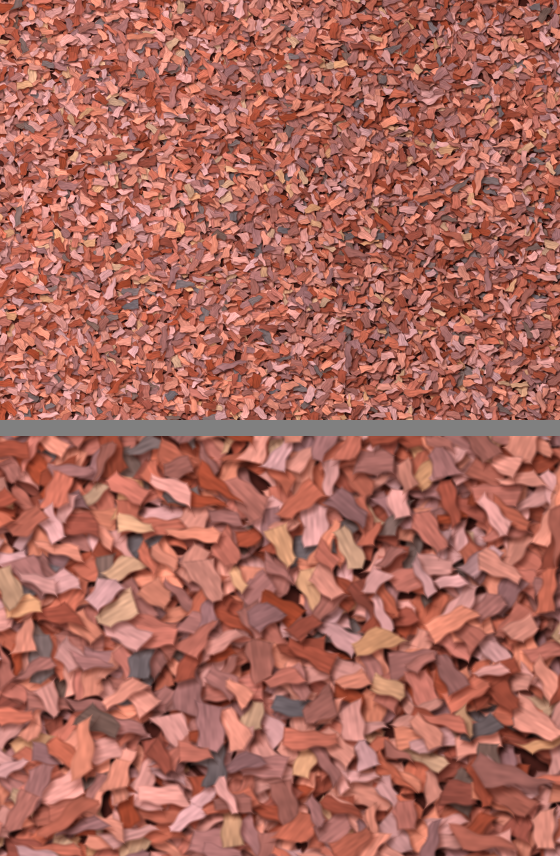
Top, the full canvas; bottom, a detail of the centre.
Reproduce this texture procedurally as a WebGL 2 fragment shader.

```glsl
#version 300 es
precision highp float;
// Bed of red bark chips: stacked jittered grids of irregular polygons,
// painted from bottom to top. Each chip has its own dye, wood grain and tilt,
// and throws a soft shadow on the chips below it.

uniform vec2 u_resolution;
out vec4 fragColor;

const int LAYERS = 9;               // the last layer holds sparse large chips
const float CELL_BOTTOM = 0.037;    // grid sizes, in canvas heights
const float CELL_TOP = 0.029;
const float CELL_LARGE = 0.046;
const float PRESENCE = 0.78;
const float PRESENCE_LARGE = 0.10;
const float FORESHORTEN = 1.12;
const float EDGE_SOFTNESS = 0.0017;
const float LAYER_TURN = 2.4;
const vec2 SHADOW_OFFSET = vec2(-0.07, 0.13);
const vec3 SHADOW_TINT = vec3(0.54, 0.44, 0.41);

const vec3 SOIL = vec3(0.27, 0.12, 0.10);
const vec3 RUST = vec3(0.62, 0.30, 0.23);
const vec3 MAUVE = vec3(0.65, 0.42, 0.40);
const vec3 TERRACOTTA = vec3(0.77, 0.43, 0.36);
const vec3 SALMON = vec3(0.89, 0.56, 0.48);
const vec3 PINK = vec3(0.87, 0.61, 0.59);
const vec3 TAN = vec3(0.84, 0.62, 0.49);
const vec3 GREY = vec3(0.48, 0.39, 0.38);

// Four random values in 0..1 from integer coordinates
vec4 hash4(ivec4 key) {
    uvec4 v = uvec4(key) * 1664525u + 1013904223u;
    v += v.yzxy * v.wxyz;
    v ^= v >> 16u;
    v += v.yzxy * v.wxyz;
    return vec4(v >> 8u) / 16777216.0;
}

float valueNoise(vec2 p, int seed) {
    ivec2 i = ivec2(floor(p));
    vec2 f = fract(p);
    f = f * f * (3.0 - 2.0 * f);
    float a = hash4(ivec4(i, seed, 7)).x;
    float b = hash4(ivec4(i + ivec2(1, 0), seed, 7)).x;
    float c = hash4(ivec4(i + ivec2(0, 1), seed, 7)).x;
    float d = hash4(ivec4(i + ivec2(1, 1), seed, 7)).x;
    return mix(mix(a, b, f.x), mix(c, d, f.x), f.y);
}

mat2 rotation(float angle) {
    float c = cos(angle), s = sin(angle);
    return mat2(c, s, -s, c);
}

// Tapered slab with two broken corners; q.x runs along the grain
float chipDistance(vec2 q, vec2 halfSize, vec4 shape) {
    float wobble = 0.035 * sin(q.x * 9.0 + shape.x * 40.0);
    float sides = abs(q.y + wobble) - halfSize.y + (shape.x - 0.5) * 0.5 * q.x;
    float ends = abs(q.x + (shape.y - 0.5) * q.y) - halfSize.x;
    float reach = halfSize.x * 0.62 + halfSize.y * 0.35;
    float cutA = dot(q, normalize(vec2(1.0, 0.5 + shape.z))) - reach;
    float cutB = dot(q, normalize(vec2(-1.0, 1.6 * shape.w - 0.8))) - reach;
    return max(max(sides, ends), max(cutA, cutB));
}

vec3 chipDye(float pick, vec4 tone) {
    vec3 dye = GREY;
    if (pick < 0.96) dye = TAN;
    if (pick < 0.92) dye = PINK;
    if (pick < 0.74) dye = SALMON;
    if (pick < 0.55) dye = TERRACOTTA;
    if (pick < 0.32) dye = MAUVE;
    if (pick < 0.15) dye = RUST;
    dye *= 0.90 + 0.20 * tone.x;
    return dye + (tone.y - 0.5) * vec3(0.03, -0.04, -0.09);
}

void main() {
    vec2 uv = gl_FragCoord.xy / u_resolution;
    vec2 ground = gl_FragCoord.xy / u_resolution.y * vec2(1.0, FORESHORTEN);
    float blur = max(EDGE_SOFTNESS, 0.8 / u_resolution.y);

    // Broad light: pale on the left, deeper shadows to the right
    float clouding = valueNoise(ground * 3.5, 90) - 0.5;
    float dim = smoothstep(0.1, 0.8, uv.x) + 0.4 * clouding;
    float shadowStrength = 0.62 + 0.22 * dim;

    vec3 color = SOIL;
    for (int layer = 0; layer < LAYERS; layer++) {
        bool isLarge = layer == LAYERS - 1;
        float cell = isLarge ? CELL_LARGE
                             : mix(CELL_BOTTOM, CELL_TOP, float(layer) / float(LAYERS - 2));
        float presence = isLarge ? PRESENCE_LARGE : PRESENCE;
        mat2 gridTurn = rotation(float(layer) * LAYER_TURN);
        vec2 p = gridTurn * ground / cell + float(layer) * 3.7;
        vec2 shadowShift = gridTurn * SHADOW_OFFSET;
        ivec2 home = ivec2(floor(p));

        for (int k = 0; k < 9; k++) {
            ivec2 id = home + ivec2(k % 3, k / 3) - 1;
            vec4 place = hash4(ivec4(id, layer, 1));
            if (place.w > presence) continue;
            vec4 shape = hash4(ivec4(id, layer, 2));
            vec4 tone = hash4(ivec4(id, layer, 3));
            vec2 halfSize = vec2(mix(0.42, 0.86, tone.z), mix(0.13, 0.42, tone.w));
            mat2 chipTurn = rotation(place.z * 6.2832);
            vec2 offset = p - vec2(id) - place.xy;
            vec2 q = chipTurn * offset;

            // Shadow on what lies below, then the chip itself
            float shadowDist = chipDistance(chipTurn * (offset + shadowShift), halfSize, shape);
            float shadow = smoothstep(-0.10, 0.13, -shadowDist + 0.03) * shadowStrength;
            color *= mix(vec3(1.0), SHADOW_TINT, shadow);

            float d = chipDistance(q, halfSize, shape);
            float cover = 1.0 - smoothstep(-blur, blur, d * cell);
            if (cover <= 0.0) continue;
            float grain = valueNoise(q * vec2(3.0, 13.0) + shape.xy * 50.0, layer) - 0.5;
            float tilt = dot(q, shape.zw - 0.5);
            float rim = smoothstep(-0.09, 0.0, d);
            vec3 wood = chipDye(fract(place.w / presence * 17.0 + shape.w), tone);
            wood *= 1.0 + 0.17 * grain + 0.28 * tilt - 0.10 * rim;
            color = mix(color, wood, cover);
        }
    }

    float speckle = valueNoise(ground * 190.0, 91) - 0.5;
    color *= (1.07 - 0.09 * dim) * (1.0 + 0.07 * speckle);
    fragColor = vec4(clamp(color, 0.0, 1.0), 1.0);
}
```
